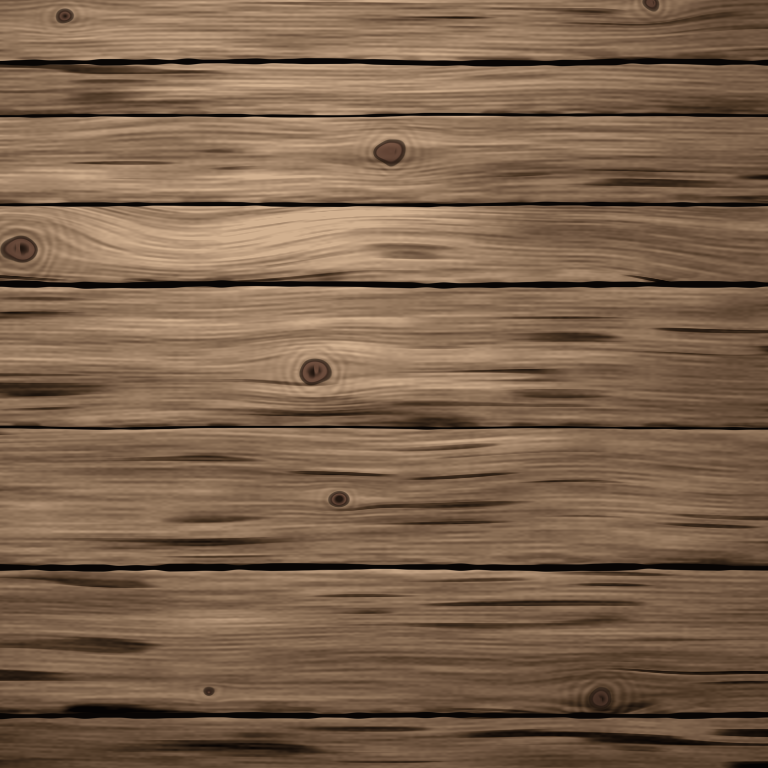
Give the GLSL for this texture, as a three.js fragment shader.

```glsl
// Eight weathered horizontal planks with dark ragged gaps, knots and raised grain.
// Stretched noise makes the grain, bent around each knot; a tone ramp colours it
// under a soft light from the upper left.
varying vec2 vUv;

float hash(vec2 p) {
  return fract(sin(dot(p, vec2(127.1, 311.7))) * 43758.5453);
}

float noise(vec2 p) {
  vec2 i = floor(p), f = fract(p);
  f = f * f * (3.0 - 2.0 * f);
  return mix(mix(hash(i), hash(i + vec2(1.0, 0.0)), f.x),
             mix(hash(i + vec2(0.0, 1.0)), hash(i + 1.0), f.x), f.y);
}

// Gap between planks: height, half width
vec2 seam(int i) {
  if (i == 0) return vec2(0.069, 0.0030);
  if (i == 1) return vec2(0.261, 0.0036);
  if (i == 2) return vec2(0.443, 0.0013);
  if (i == 3) return vec2(0.629, 0.0034);
  if (i == 4) return vec2(0.734, 0.0021);
  if (i == 5) return vec2(0.850, 0.0015);
  return vec2(0.919, 0.0031);
}

// Knot: centre, core radius, reach of its rings
vec4 knot(int i) {
  if (i == 0) return vec4(0.085, 0.979, 0.009, 0.020);
  if (i == 1) return vec4(0.848, 0.997, 0.008, 0.025);
  if (i == 2) return vec4(0.509, 0.803, 0.015, 0.030);
  if (i == 3) return vec4(0.026, 0.677, 0.017, 0.050);
  if (i == 4) return vec4(0.411, 0.515, 0.014, 0.036);
  if (i == 5) return vec4(0.442, 0.351, 0.008, 0.018);
  if (i == 6) return vec4(0.783, 0.090, 0.012, 0.034);
  return vec4(0.272, 0.098, 0.005, 0.012);
}

// Long fibres at three scales
float grain(vec2 q) {
  return 0.40 * noise(q * vec2(2.5, 48.0)) + 0.33 * noise(q * vec2(7.0, 125.0) + 9.0)
       + 0.27 * noise(q * vec2(18.0, 300.0) + 31.0);
}

vec3 woodRamp(float t) {
  vec3 c = mix(vec3(0.02, 0.01, 0.01), vec3(0.08, 0.05, 0.03), clamp(t / 0.08, 0.0, 1.0));
  c = mix(c, vec3(0.29, 0.21, 0.14), clamp((t - 0.08) / 0.21, 0.0, 1.0));
  c = mix(c, vec3(0.43, 0.33, 0.25), clamp((t - 0.29) / 0.14, 0.0, 1.0));
  c = mix(c, vec3(0.55, 0.44, 0.34), clamp((t - 0.43) / 0.12, 0.0, 1.0));
  c = mix(c, vec3(0.67, 0.55, 0.44), clamp((t - 0.55) / 0.12, 0.0, 1.0));
  return mix(c, vec3(0.82, 0.69, 0.56), clamp((t - 0.67) / 0.15, 0.0, 1.0));
}

void main() {
  vec2 p = vUv;

  // Find the plank and the gaps around it
  float low = -0.2, high = 1.2, board = 0.0, gap = 0.0;
  for (int i = 0; i < 7; i++) {
    vec2 s = seam(i);
    float row = float(i) * 17.0;
    float y = s.x + 0.003 * (noise(vec2(p.x * 7.0, row)) - 0.5);
    float halfWidth = s.y * (0.65 + 0.7 * noise(vec2(p.x * 45.0, row + 5.0)));
    gap = max(gap, 1.0 - smoothstep(halfWidth - 0.0007, halfWidth + 0.0012, abs(p.y - y)));
    if (p.y > y) { low = y; board += 1.0; }
    else high = min(high, y);
  }
  float golden = 1.0 - step(0.5, abs(board - 4.0));

  // Bend the grain around knots and gather their rings and cores
  float flow = p.y + (0.018 + 0.035 * golden) * (noise(vec2(p.x * 4.0, p.y * 13.0 + board * 7.0)) - 0.5);
  float rings = 0.0, core = 0.0, split = 0.0, halo = 0.0;
  for (int i = 0; i < 8; i++) {
    vec4 k = knot(i);
    if (k.y > low && k.y < high) {
      vec2 d = p - k.xy;
      float bend = dot(d * vec2(0.45, 1.0), d * vec2(0.45, 1.0)) / (k.w * k.w);
      flow -= 0.85 * d.y * exp(-bend);
      float r = length(d * vec2(0.85, 1.0)) + 0.007 * (noise(p * 55.0) - 0.5);
      float near = exp(-r * r / (k.w * k.w));
      rings += near * sin(r * 620.0 + 3.0 * noise(p * 30.0));
      halo += near;
      core = max(core, 1.0 - smoothstep(k.z - 0.002, k.z + 0.002, r));
      split = max(split, (1.0 - smoothstep(0.1, 0.7, r / k.z)) * smoothstep(0.35, 0.6, noise(p * vec2(170.0, 90.0))));
      split = max(split, 0.6 * (1.0 - smoothstep(0.001, 0.003, abs(r - k.z))));
    }
  }

  // Light falls off toward the right and the bottom
  vec2 q = vec2(p.x + board * 3.7, flow + board * 1.3);
  float light = 0.73 - 0.55 * length((p - vec2(0.38, 0.78)) * vec2(0.75, 0.70));
  light += 0.05 * (hash(vec2(board, 4.0)) - 0.5) + 0.02 * golden;

  // Fibres, relief and blotches
  float fibre = grain(q);
  float relief = fibre - grain(q + vec2(0.0, 0.0022));
  float blotch = noise(vec2(q.x * 4.0, q.y * 16.0)) - 0.5;
  float tone = light * (1.0 + 0.85 * (fibre - 0.5) + 0.40 * relief + (0.22 + 0.25 * golden) * blotch);
  tone += 0.07 * rings - 0.04 * halo + 0.05 * (noise(p * vec2(140.0, 380.0)) - 0.5);

  // Weathered cracks and rough plank edges
  float crack = smoothstep(0.64, 0.84, noise(q * vec2(6.0, 155.0) + 50.0));
  crack *= smoothstep(0.40, 0.70, noise(q * vec2(3.0, 24.0) + 70.0));
  tone -= 0.30 * crack;
  float chips = smoothstep(0.35, 0.70, noise(p * vec2(28.0, 170.0)));
  tone -= (0.10 + 0.24 * chips) * exp(-(p.y - low) / 0.009);
  tone += 0.09 * exp(-(high - p.y) / 0.006);

  // Knots, then gaps on top
  vec3 color = woodRamp(tone);
  color = mix(color, vec3(0.34, 0.23, 0.18) * (0.5 + light) * (0.7 + 0.5 * fibre), 0.85 * core);
  color = mix(color, vec3(0.08, 0.05, 0.03), 0.85 * split);
  color = mix(color, vec3(0.03, 0.02, 0.015), gap);
  gl_FragColor = vec4(color, 1.0);
}
```
